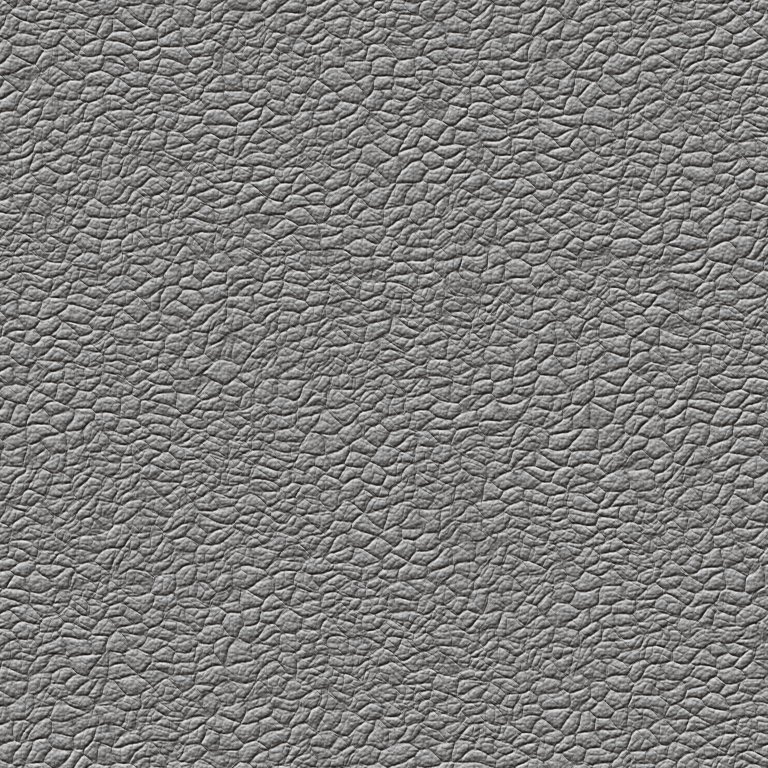
Give the GLSL for this texture, as a WebGL 2 fragment shader.

```glsl
#version 300 es
precision highp float;

#define GRAIN_TILT 0.24
#define PEBBLES vec2(35.0, 52.0)
#define WRINKLES vec2(66.0, 92.0)
#define PORES vec2(185.0, 200.0)
#define WRINKLE_DEPTH 0.42
#define PORE_DEPTH 0.42
#define CREASE_SHARPNESS 4.2
#define LIGHT_DIR vec2(-0.34, 0.94)
#define LIGHT_STEP 0.0013
#define CONTRAST 1.4
#define MID_GREY 0.5
#define TONE_RANGE 0.46

uniform vec2 u_resolution;
out vec4 fragColor;

vec2 hash2(vec2 cell) {
    vec3 q = fract(cell.xyx * vec3(0.1031, 0.1030, 0.0973));
    q += dot(q, q.yzx + 33.33);
    return fract((q.xx + q.yz) * q.zy);
}

// Distances to the nearest and second nearest scattered point
vec2 cellular(vec2 p) {
    vec2 base = floor(p);
    vec2 nearest = vec2(9.0);
    for (int y = -1; y <= 1; y++) {
        for (int x = -1; x <= 1; x++) {
            vec2 cell = base + vec2(x, y);
            vec2 toPoint = cell + hash2(cell) - p;
            float d = dot(toPoint, toPoint);
            nearest = d < nearest.x ? vec2(d, nearest.x)
                                    : vec2(nearest.x, min(nearest.y, d));
        }
    }
    return sqrt(nearest);
}

// Rounded plateau, falling to zero along the cell borders
float pebble(vec2 p) {
    vec2 d = cellular(p);
    return 1.0 - exp(-CREASE_SHARPNESS * (d.y - d.x));
}

// Layered sines that bend the creases
vec2 warp(vec2 p) {
    vec2 bend = 0.0060 * sin(p.yx * vec2(23.0, 19.0) + p * 11.0 + vec2(0.4, 2.1));
    bend += 0.0026 * sin(p.yx * vec2(71.0, 83.0) - p * 37.0 + vec2(1.7, 0.2));
    bend += 0.0011 * sin(p.yx * vec2(211.0, 187.0) + p * 97.0 + vec2(3.1, 5.3));
    return p + bend;
}

float leatherHeight(vec2 p) {
    float c = cos(GRAIN_TILT), s = sin(GRAIN_TILT);
    vec2 hide = warp(vec2(c * p.x + s * p.y, c * p.y - s * p.x));
    float patchiness = sin(hide.x * 17.0 + 2.0 * sin(hide.y * 13.0))
                     * sin(hide.y * 29.0 + 2.0 * sin(hide.x * 11.0));
    float height = (1.0 + 0.25 * patchiness) * pebble(hide * PEBBLES);
    height += WRINKLE_DEPTH * (1.0 - 0.4 * patchiness) * pebble(hide * WRINKLES + 17.3);
    return height - PORE_DEPTH * cellular(p * PORES + 5.7).x;
}

void main() {
    vec2 p = gl_FragCoord.xy / min(u_resolution.x, u_resolution.y);

    // Relief lit from above: difference of heights along the light
    vec2 offset = LIGHT_DIR * LIGHT_STEP;
    float awayHeight = leatherHeight(p - offset);
    float towardHeight = leatherHeight(p + offset);
    float slope = awayHeight - towardHeight;
    float hollow = 0.75 - 0.5 * (awayHeight + towardHeight);

    // Soft tone curve with shaded creases
    float tone = MID_GREY + TONE_RANGE * tanh(CONTRAST * slope - 0.22 * hollow);

    // Warm shadows, neutral lights
    vec3 shadowTint = vec3(0.016, 0.0, -0.012);
    vec3 color = vec3(tone) + shadowTint * (1.0 - smoothstep(0.1, 0.65, tone));
    fragColor = vec4(clamp(color, 0.0, 1.0), 1.0);
}
```
